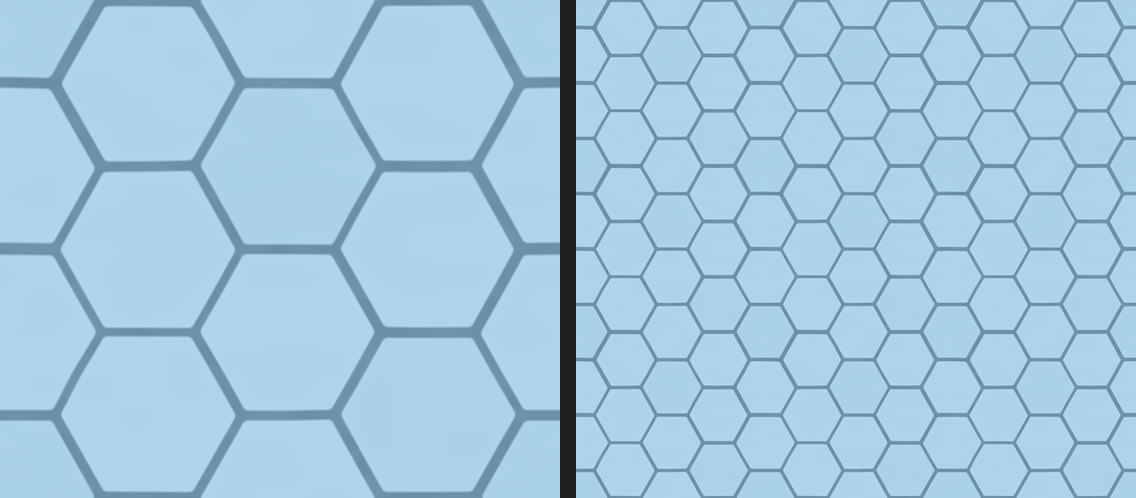
Left, the tile; right, the same tile 3 across and 3 down.
Reproduce this pattern procedurally as a WebGL 2 fragment shader.

```glsl
#version 300 es
precision highp float;
// Seamless pale blue hexagon tiles with slightly uneven slate blue joints.

#define REPEATS vec2(2.0, 3.0)          // whole repeats across and down
#define OFFSET vec2(0.0143, 0.0)        // shift of the lattice
#define JOINT_MIN 0.0142                // joint widths, in canvas widths
#define JOINT_MAX 0.0220
#define SOFTNESS 0.0027                 // half width of the blurred joint edge
#define FILLET 0.006                    // rounding of the tile corners
#define WOBBLE 0.0025                   // unevenness of the joint lines
#define MOTTLE 0.008                    // strength of the cloudy tint
#define TILE_COLOR vec3(0.680, 0.830, 0.920)
#define DULL_COLOR vec3(0.664, 0.819, 0.902)
#define JOINT_COLOR vec3(0.430, 0.567, 0.657)

uniform vec2 u_resolution;
out vec4 fragColor;

// Integer hash of a non-negative lattice point, 0 to 1
float hash(vec2 cell, uint seed) {
    uvec2 c = uvec2(cell + 0.5);
    uint h = c.x * 1597u + c.y * 51749u + seed * 7919u;
    h = (h ^ (h >> 15)) * 739391u;
    h = (h ^ (h >> 13)) * 668265u;
    h ^= h >> 16;
    return float(h & 65535u) / 65535.0;
}

// Value noise that wraps after a whole number of lattice cells
float noise(vec2 p, vec2 period, uint seed) {
    vec2 i = floor(p), f = fract(p);
    f = f * f * (3.0 - 2.0 * f);
    float a = hash(mod(i, period), seed);
    float b = hash(mod(i + vec2(1, 0), period), seed);
    float c = hash(mod(i + vec2(0, 1), period), seed);
    float d = hash(mod(i + vec2(1, 1), period), seed);
    return mix(mix(a, b, f.x), mix(c, d, f.x), f.y);
}

float smoothMin(float a, float b, float k) {
    float h = max(k - abs(a - b), 0.0) / k;
    return min(a, b) - 0.25 * k * h * h;
}

void main() {
    vec2 uv = gl_FragCoord.xy / u_resolution;

    // Tile centres lie on whole numbers whose sum is even
    vec2 grid = 2.0 * REPEATS;
    vec2 scale = vec2(1.0, inversesqrt(3.0)) * 0.5 / REPEATS.x;
    float apothem = scale.y;

    // Gentle hand-laid wobble
    vec2 fine = uv * grid * 2.0;
    vec2 warp = vec2(noise(fine, grid * 2.0, 1u), noise(fine, grid * 2.0, 2u)) - 0.5;
    vec2 g = (uv - OFFSET) * grid + warp * WOBBLE / scale;

    // Nearest centre of the two interleaved lattices
    vec2 even = 2.0 * floor(g * 0.5 + 0.5);
    vec2 odd = 2.0 * floor(g * 0.5) + 1.0;
    vec2 toEven = (g - even) * scale, toOdd = (g - odd) * scale;
    bool isEven = dot(toEven, toEven) < dot(toOdd, toOdd);
    vec2 center = isEven ? even : odd;
    vec2 local = isEven ? toEven : toOdd;

    // Distance to the six joints, each with its own width
    float dist = 1.0;
    for (int k = 0; k < 6; k++) {
        float angle = radians(30.0 + 60.0 * float(k));
        vec2 normal = vec2(cos(angle), sin(angle));
        vec2 toNeighbor = floor(2.0 * apothem * normal / scale + 0.5);
        vec2 edge = mod(2.0 * center + toNeighbor, 2.0 * grid);
        float width = mix(JOINT_MIN, JOINT_MAX, hash(edge, 3u));
        float d = apothem - dot(local, normal) - 0.5 * width;
        dist = smoothMin(dist, d, FILLET);
    }

    // Tile tint, cloudy variation and a faint light rim
    vec2 tileId = mod(center, grid);
    float dull = smoothstep(0.6, 1.0, hash(tileId, 4u));
    float cloud = noise(uv * grid * 3.0, grid * 3.0, 5u) - 0.5;
    vec3 tile = mix(TILE_COLOR, DULL_COLOR, dull) + cloud * MOTTLE;
    tile += 0.010 * exp(-max(dist, 0.0) / 0.008);

    // Joint tone varies a little along its length
    float tone = noise(uv * grid * 6.0, grid * 6.0, 6u) - 0.5;
    vec3 joint = JOINT_COLOR + tone * 0.03;

    float soft = max(SOFTNESS, 0.75 / u_resolution.x);
    float coverage = 1.0 - smoothstep(-soft, soft, dist);
    fragColor = vec4(mix(tile, joint, coverage), 1.0);
}
```
